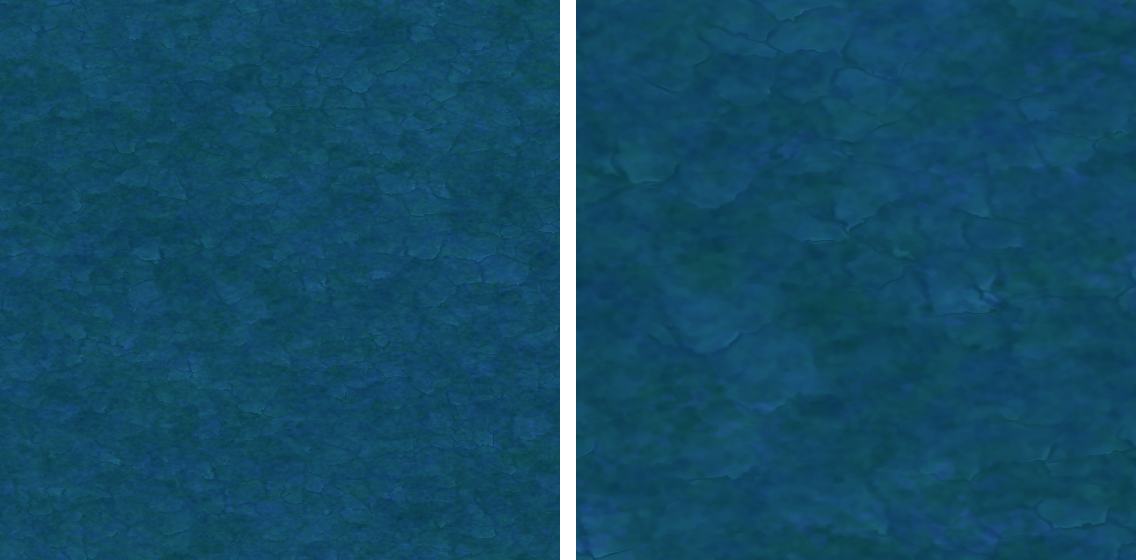
Left: the whole. Right: its middle third, enlarged.
Reproduce this texture procedurally as a Shadertoy shader.

```glsl
vec3 hash3(vec2 p, float seed) {
    vec3 q = fract(vec3(p.xyx + seed * 7.31) * vec3(0.1031, 0.1030, 0.0973));
    q += dot(q, q.yxz + 33.33);
    return fract((q.xxy + q.yzz) * q.zyx);
}

// Smooth mottling: wrapped cell values blended by distance, about -1 to 1
float softCells(vec2 uv, vec2 count, float seed) {
    vec2 p = uv * count, cell = floor(p), f = p - cell;
    float sum = 0.0, total = 0.0;
    for (int y = -1; y <= 1; y++)
    for (int x = -1; x <= 1; x++) {
        vec2 o = vec2(x, y);
        vec3 h = hash3(mod(cell + o, count), seed);
        vec2 d = o + h.xy - f;
        float w = exp(-6.0 * dot(d, d));
        sum += w * (h.z * 2.0 - 1.0);
        total += w;
    }
    return sum / total;
}

// Wrapped pebbles: x = distance to the gap, y = random tone, zw = offset from centre
vec4 pebbles(vec2 uv, vec2 count, float seed) {
    vec2 p = uv * count, cell = floor(p), f = p - cell, offset = vec2(0.0);
    float nearest = 9.0, second = 9.0, tone = 0.0;
    for (int y = -1; y <= 1; y++)
    for (int x = -1; x <= 1; x++) {
        vec2 o = vec2(x, y);
        vec3 h = hash3(mod(cell + o, count), seed);
        vec2 d = o + 0.08 + 0.84 * h.xy - f;
        float dist = length(d);
        if (dist < nearest) {
            second = nearest;
            nearest = dist;
            tone = h.z * 2.0 - 1.0;
            offset = -d;
        } else {
            second = min(second, dist);
        }
    }
    return vec4(second - nearest, tone, offset);
}

// Light change of one pebble layer: tone, tilt, broken dark gap and a pale rim on one side
float pebbleLight(vec4 s, float wear) {
    float inside = smoothstep(0.0, 0.14, s.x);
    float gap = 1.0 - smoothstep(0.0, 0.2, s.x);
    float tilt = dot(s.zw, vec2(0.5, -0.8));
    float rim = smoothstep(0.02, 0.09, s.x) * (1.0 - smoothstep(0.09, 0.24, s.x));
    rim *= smoothstep(0.1, 0.45, tilt * sign(s.y + 0.3));
    return inside * (0.55 * s.y + 0.45 * tilt) - gap * (0.15 + 1.1 * wear)
         + rim * (0.15 + 1.3 * wear * wear);
}

void mainImage(out vec4 fragColor, in vec2 fragCoord) {
    vec2 uv = fragCoord / iResolution.xy;

    // Mottling from broad drifts down to grain
    float drift = softCells(uv, vec2(4.0, 6.0), 1.0);
    float patches = softCells(uv, vec2(9.0, 15.0), 2.0);
    float blotch = softCells(uv, vec2(24.0, 44.0), 3.0);
    float fine = softCells(uv, vec2(60.0, 110.0), 4.0);
    float grain = softCells(uv, vec2(130.0, 200.0), 5.0);
    float speck = softCells(uv, vec2(230.0, 290.0), 14.0);

    // Two sizes of bent, ragged pebbles, crossfaded in patches
    vec2 bent = uv + 0.008 * vec2(patches, blotch) + 0.004 * vec2(fine, -0.6 * fine)
              + 0.0016 * vec2(grain, speck)
              + 0.004 * sin(6.2831853 * (uv.yx * vec2(5.0, 4.0) + uv * vec2(2.0, 3.0)));
    vec4 large = pebbles(bent, vec2(15.0, 26.0), 6.0);
    vec4 small = pebbles(bent, vec2(26.0, 46.0), 7.0);
    float wear = smoothstep(-0.3, 0.75, 0.9 * blotch + 0.6 * fine + 0.3 * grain);
    float sizeMix = smoothstep(-0.3, 0.4, softCells(uv, vec2(10.0, 16.0), 8.0));
    float stones = mix(pebbleLight(large, wear), pebbleLight(small, wear), 0.15 + 0.7 * sizeMix);

    float light = 0.1 + 1.15 * stones + 0.15 * drift + 0.18 * patches
                + 0.36 * blotch + 0.42 * fine + 0.46 * grain + 0.36 * speck;

    // Hue runs from sea green to violet blue
    float hue = 0.2 * softCells(uv, vec2(5.0, 9.0), 9.0)
              + 0.38 * softCells(uv, vec2(18.0, 38.0), 10.0)
              + 0.4 * softCells(uv, vec2(56.0, 110.0), 11.0)
              + 0.35 * softCells(uv, vec2(140.0, 200.0), 15.0)
              + 0.25 * mix(large.y, small.y, sizeMix);

    // Tiny violet flecks gathered in streaks
    float flecks = smoothstep(0.2, 0.75, softCells(uv, vec2(120.0, 210.0), 12.0))
                 * smoothstep(0.0, 0.6, softCells(uv, vec2(15.0, 36.0), 13.0));

    vec3 color = vec3(0.067, 0.290, 0.390)
               + light * vec3(0.018, 0.038, 0.041)
               + hue * vec3(0.006, -0.011, 0.050)
               + flecks * vec3(0.025, 0.004, 0.065);
    fragColor = vec4(clamp(color, 0.0, 1.0), 1.0);
}
```
